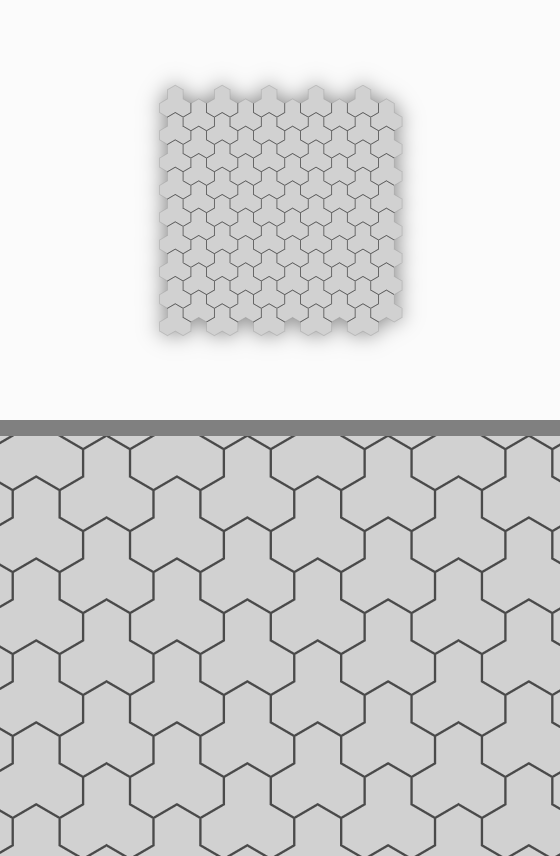
Top, the full canvas; bottom, a detail of the centre.
Reproduce this pattern procedurally as a Shadertoy shader.

```glsl
// A sheet of three-lobed tiles, each a cluster of three hexagons, on a pale ground.
// Every pixel finds its hexagon and tile; joints run where neighbouring tiles differ.
// A Gaussian sum over laid hexagons gives the soft shadow; the plain margin tiles.

const float HEX_WIDTH = 0.03724;            // in canvas heights
const float ROW_HEIGHT = 0.03252;           // in canvas heights
const vec2 SHEET_OFFSET = vec2(0.002, -0.001);
const float TILE_COLUMNS = 10.0;
const float HEX_ROWS = 18.0;                // 9 tiles in even columns, 8 in odd
const float JOINT_WIDTH = 0.050;            // in hexagon widths
const float RIM_WIDTH = 0.050;
const float RIM_STRENGTH = 0.45;
const float SHADOW_RADIUS = 1.0;            // in hexagon widths
const float SHADOW_STRENGTH = 0.45;
const vec3 GROUND_COLOR = vec3(0.984);
const vec3 TILE_COLOR = vec3(0.82);
const vec3 JOINT_COLOR = vec3(0.29);
const vec3 RIM_COLOR = vec3(0.58);

const float HALF_SQRT3 = 0.866025;
const float PI = 3.141593;

// Hexagon cells use doubled columns: x counts half widths, y counts rows.
vec2 cellCenter(vec2 cell) {
    return cell * vec2(0.5, HALF_SQRT3);
}

vec2 nearestCell(vec2 p) {
    vec2 g = p / vec2(1.0, 2.0 * HALF_SQRT3);
    vec2 even = 2.0 * floor(g + 0.5);
    vec2 odd = 2.0 * floor(g) + 1.0;
    vec2 toEven = p - cellCenter(even);
    vec2 toOdd = p - cellCenter(odd);
    return dot(toEven, toEven) < dot(toOdd, toOdd) ? even : odd;
}

// Tile of a cell: its column, and the row of its single upper hexagon.
vec2 tileOf(vec2 cell) {
    float column = floor((cell.x + 1.5) / 3.0);
    bool isUpper = abs(cell.x - 3.0 * column) < 0.5;
    return vec2(column, isUpper ? cell.y : cell.y - 1.0);
}

bool isLaid(vec2 tile) {
    return tile.x > -0.5 && tile.x < TILE_COLUMNS - 0.5
        && tile.y > -0.5 && tile.y < HEX_ROWS - 1.5;
}

// Share of a pixel covered by a line at distance d, also when thinner than a pixel.
float lineCoverage(float d, float width, float pixel) {
    float h = 0.5 * width;
    float r = 0.5 * pixel;
    return clamp((min(d + h, r) - max(d - h, -r)) / pixel, 0.0, 1.0);
}

// Blurred presence of the sheet around a point, 0 to 1.
float blurredSheet(vec2 p, vec2 cell) {
    float sum = 0.0;
    for (int row = -3; row <= 3; row++) {
        for (int column = -3; column <= 3; column++) {
            vec2 other = cell + vec2(2 * column + (row & 1), row);
            vec2 away = (p - cellCenter(other)) / SHADOW_RADIUS;
            if (isLaid(tileOf(other))) sum += exp(-dot(away, away));
        }
    }
    return sum * HALF_SQRT3 / (PI * SHADOW_RADIUS * SHADOW_RADIUS);
}

void mainImage(out vec4 fragColor, in vec2 fragCoord) {
    // Sheet space: hexagons one unit wide, y down, origin at the first upper hexagon
    vec2 uv = (fragCoord - 0.5 * iResolution.xy) / iResolution.y - SHEET_OFFSET;
    vec2 p = vec2(uv.x / HEX_WIDTH, -uv.y / ROW_HEIGHT * HALF_SQRT3);
    p += vec2(0.75 * (TILE_COLUMNS - 1.0), 0.5 * (HEX_ROWS - 1.0) * HALF_SQRT3);
    float pixel = 1.0 / (iResolution.y * HEX_WIDTH);

    vec2 cell = nearestCell(p);
    vec2 tile = tileOf(cell);
    bool laid = isLaid(tile);
    vec2 local = p - cellCenter(cell);

    // Distances to the nearest joint and to the outline of the sheet
    float jointDistance = 10.0;
    float outlineDistance = 10.0;
    for (int i = 0; i < 6; i++) {
        float angle = float(i) * PI / 3.0;
        vec2 normal = vec2(cos(angle), sin(angle));
        vec2 stepToCell = floor(normal * vec2(2.0, 1.0 / HALF_SQRT3) + 0.5);
        vec2 otherTile = tileOf(cell + stepToCell);
        float edge = 0.5 - dot(local, normal);
        bool otherLaid = isLaid(otherTile);
        if (laid != otherLaid) {
            outlineDistance = min(outlineDistance, edge);
        } else if (laid && distance(tile, otherTile) > 0.5) {
            jointDistance = min(jointDistance, edge);
        }
    }

    // Ground with shadow, then tiles, joints and the rim
    vec3 color = GROUND_COLOR;
    color -= SHADOW_STRENGTH * blurredSheet(p, cell);
    float inside = laid ? outlineDistance : -outlineDistance;
    color = mix(color, TILE_COLOR, clamp(inside / pixel + 0.5, 0.0, 1.0));
    color = mix(color, JOINT_COLOR, lineCoverage(jointDistance, JOINT_WIDTH, pixel));
    float rim = lineCoverage(outlineDistance, RIM_WIDTH, pixel);
    color = mix(color, RIM_COLOR, RIM_STRENGTH * rim);
    fragColor = vec4(color, 1.0);
}
```
